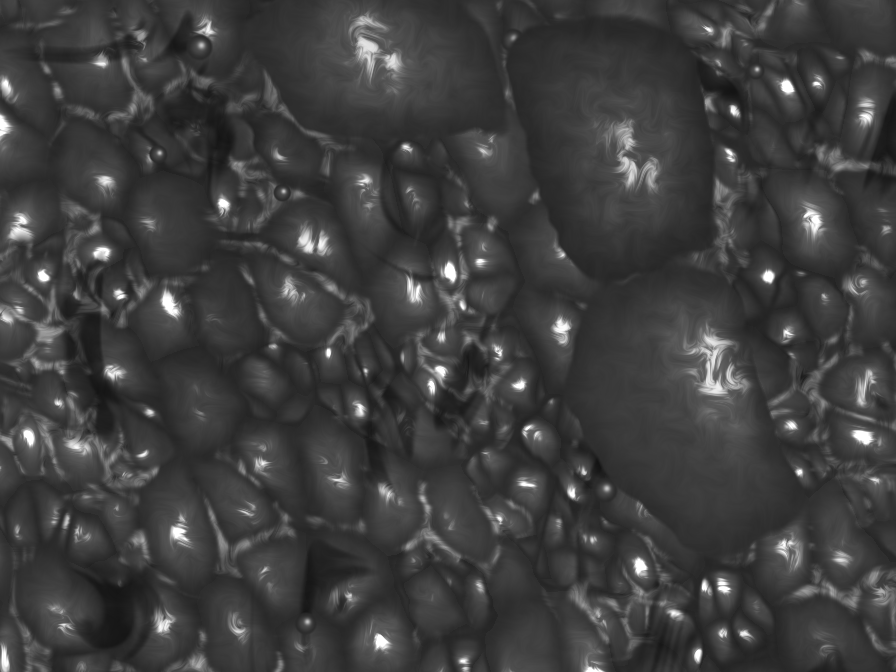
This texture is drawn by a Shadertoy shader. Its source:

```glsl
// Grey microscope view of packed, glossy, rounded cells of mixed size with thin bright rims.

const float LARGE_FREQ = 4.0;      // cells per canvas height, by size class
const float MEDIUM_FREQ = 10.5;
const float SMALL_FREQ = 19.0;
const float SMALL_SHARE = 0.36;    // share of medium cells split into small ones
const float STRETCH = 0.68;        // below 1 lengthens cells along ALONG
const vec2 ACROSS = vec2(0.9, 0.436);
const vec2 ALONG = vec2(-0.436, 0.9);
const float JITTER = 0.8;
const float SIZE_SPREAD = 0.36;
const float ROUNDING = 15.0;
const float BODY_TONE = 0.195;
const float BODY_SPREAD = 0.045;
const float GLOW_GAIN = 0.15;
const float GLINT_GAIN = 0.62;
const float RIM_GAIN = 0.30;
const float BEAD_FREQ = 6.0;
const float BEAD_SHARE = 0.16;

struct Cell { vec2 site; vec2 offset; vec2 random; float edge; };

vec2 hash2(vec2 c) {
    return fract(sin(vec2(dot(c, vec2(127.1, 311.7)), dot(c, vec2(269.5, 183.3)))) * 43758.5);
}

// Layered, turned sines, roughly -1 to 1
float ripple(vec2 p) {
    float sum = 0.0, gain = 0.6;
    for (int i = 0; i < 5; i++) {
        p = mat2(0.8, -0.6, 0.6, 0.8) * p * 1.6 + 1.7;
        p += 0.7 * sin(p.yx * 1.1);
        sum += gain * sin(p.x) * sin(p.y);
        gain *= 0.68;
    }
    return sum;
}

vec2 siteOf(vec2 id) { return id + 0.5 + JITTER * (hash2(id) - 0.5); }

float powerDistance(vec2 q, vec2 site, vec2 id) {
    return dot(q - site, q - site) - SIZE_SPREAD * hash2(id + 57.0).x;
}

// Weighted cellular pattern with a smoothed distance to the cell border
Cell findCell(vec2 q) {
    vec2 base = floor(q), nearest = base;
    float best = 1e3;
    for (int k = 0; k < 25; k++) {
        vec2 id = base + vec2(k % 5 - 2, k / 5 - 2);
        float d = powerDistance(q, siteOf(id), id);
        if (d < best) { best = d; nearest = id; }
    }
    vec2 site = siteOf(nearest);
    float sum = 1e-6;
    for (int k = 0; k < 25; k++) {
        vec2 id = base + vec2(k % 5 - 2, k / 5 - 2);
        if (id == nearest) continue;
        vec2 other = siteOf(id);
        float border = (powerDistance(q, other, id) - best) / (2.0 * length(other - site));
        sum += exp(-ROUNDING * border);
    }
    return Cell(site, q - site, hash2(nearest + 91.0), -log(sum) / ROUNDING);
}

// Dome with a soft glow, a broken glint and a patchy bright rim
float shadeCell(Cell c, float mottle, float rimPatch, float rimWidth, float gloss) {
    vec2 d = c.offset - 0.24 * (c.random.yx - 0.5);
    float r2 = dot(d, d);
    float inside = smoothstep(-0.03, 0.24, c.edge);
    float tone = BODY_TONE + BODY_SPREAD * c.random.x;
    tone *= mix(0.76, 1.0, inside);
    tone += GLOW_GAIN * (0.45 + c.random.y) * exp(-11.0 * r2) * inside * (1.0 + 0.4 * mottle);
    float glint = exp(-30.0 * r2) * (0.62 + 0.95 * mottle) * (0.45 + 0.75 * c.random.y);
    tone += gloss * GLINT_GAIN * smoothstep(0.16, 0.9, glint) * inside;
    float line = max(c.edge, 0.0) / rimWidth;
    return tone + RIM_GAIN * gloss * rimPatch * exp(-line * line) * (0.8 + 0.7 * mottle);
}

// Large cells gather at the upper middle and the lower right
float largeZone(vec2 p) {
    vec2 upper = (p - vec2(0.76, 0.85)) / vec2(0.36, 0.24);
    vec2 lower = (p - vec2(1.13, 0.24)) / vec2(0.20, 0.28);
    return max(exp(-dot(upper, upper)), exp(-dot(lower, lower)));
}

// Sparse small bubbles: dark ring and a bright point
float addBeads(float tone, vec2 p) {
    vec2 id = floor(p * BEAD_FREQ), rnd = hash2(id + 33.0);
    float radius = mix(0.07, 0.13, rnd.y);
    vec2 d = fract(p * BEAD_FREQ) - mix(vec2(0.2), vec2(0.8), hash2(id + 71.0));
    float r = length(d) / radius;
    float bead = 0.17 + 0.10 * smoothstep(0.9, 0.3, r);
    bead += 0.5 * exp(-14.0 * dot(d / radius - 0.15, d / radius - 0.15));
    return mix(tone, bead, step(rnd.x, BEAD_SHARE) * smoothstep(1.1, 0.85, r));
}

void mainImage(out vec4 fragColor, in vec2 fragCoord) {
    vec2 p = fragCoord / iResolution.y;
    vec2 bent = p + 0.018 * vec2(ripple(p * 5.0), ripple(p * 5.0 + 7.0));
    vec2 q = vec2(dot(bent, ACROSS), dot(bent, ALONG) * STRETCH);
    float mottle = ripple(p * 48.0);
    float rimPatch = smoothstep(-0.1, 0.55, ripple(p * 9.0));

    // Medium cells, some of them split into small ones
    Cell medium = findCell(q * MEDIUM_FREQ);
    float tone = shadeCell(medium, mottle, rimPatch, 0.05, 1.0);
    Cell small = findCell(q * SMALL_FREQ + 40.0);
    float smallTone = shadeCell(small, mottle, rimPatch, 0.08, 1.1);
    float split = step(medium.random.x, SMALL_SHARE) * smoothstep(0.0, 0.08, medium.edge);
    tone = mix(tone, smallTone, split);

    // Dark hollows and uneven light
    tone *= 1.0 - 0.45 * smoothstep(0.5, 0.85, ripple(p * 7.0 + 9.0));
    tone *= 1.0 + 0.12 * ripple(p * 3.0 + 4.0);
    tone = addBeads(tone, p);

    // Smooth large cells on top
    Cell large = findCell(q * LARGE_FREQ + 11.0);
    vec2 site = (large.site - 11.0) / LARGE_FREQ;
    float chosen = step(0.5, largeZone(ACROSS * site.x + ALONG * site.y / STRETCH));
    float largeTone = shadeCell(large, mottle, 0.0, 0.03, 0.75);
    tone = mix(tone, largeTone, chosen * smoothstep(-0.01, 0.02, large.edge));

    tone += 0.012 * mottle;
    fragColor = vec4(vec3(clamp(tone, 0.0, 1.0)), 1.0);
}
```
